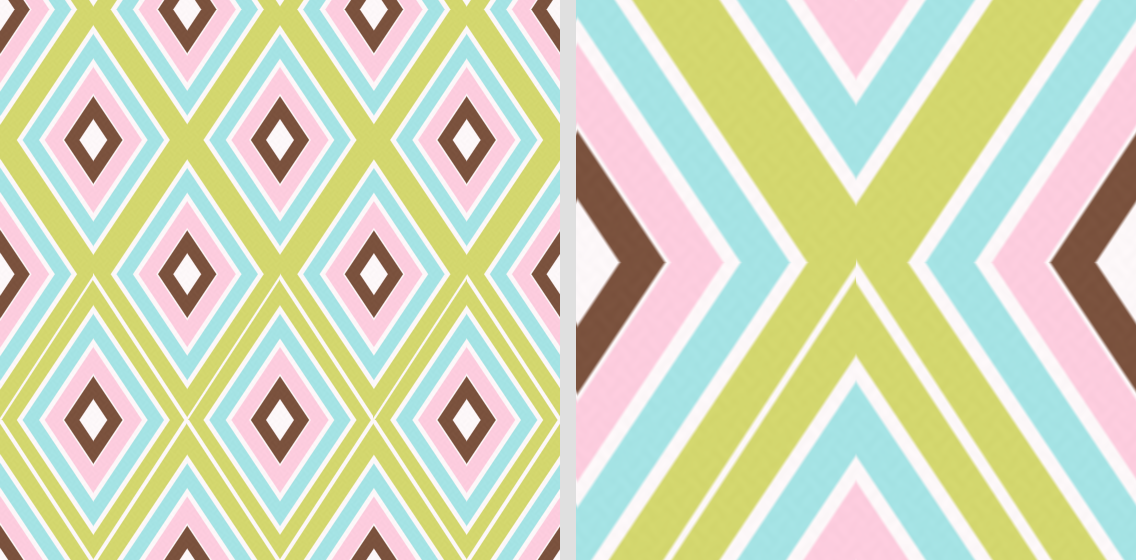
Left, the full canvas; right, a detail of the centre.
A three.js fragment shader for this pattern:

```glsl
varying vec2 vUv;

const float COLUMNS = 3.0;
const float SOFTNESS = 0.0016;

// Signed offset from the nearest diamond centre, wrapping on both axes
vec2 wrappedOffset(vec2 p, vec2 centre) {
  vec2 cell = vec2(1.0 / COLUMNS, 1.0);
  return (fract((p - centre) / cell + 0.5) - 0.5) * cell;
}

// Diamond radius measured along x, for a given height to width ratio
float diamondRadius(vec2 offset, float aspect) {
  return abs(offset.x) + abs(offset.y) / aspect;
}

float inside(float radius, float limit) {
  return 1.0 - smoothstep(-SOFTNESS, SOFTNESS, radius - limit);
}

vec3 band(vec3 base, vec3 colour, float radius, float limit) {
  return mix(base, colour, inside(radius, limit));
}

// Fine mottling from layered sines
float mottling(vec2 p) {
  float n = sin(p.x * 613.0 + 2.0 * sin(p.y * 397.0));
  n += sin(p.y * 571.0 + 2.0 * sin(p.x * 449.0));
  return 0.5 * n;
}

void main() {
  vec3 white = vec3(0.99, 0.97, 0.975);
  vec3 pink = vec3(0.99, 0.80, 0.87);
  vec3 aqua = vec3(0.645, 0.89, 0.895);
  vec3 lime = vec3(0.828, 0.842, 0.43);
  vec3 brown = vec3(0.48, 0.32, 0.24);

  // Nearest diamond among two straight rows and two staggered rows
  float radius = 1.0;
  for (int i = 0; i < 2; i++) {
    float row = float(i);
    vec2 straight = vec2(0.5, 0.25 + 0.5 * row);
    vec2 staggered = vec2(0.001, 0.5104 + 0.4727 * row);
    radius = min(radius, diamondRadius(wrappedOffset(vUv, straight), 1.5));
    radius = min(radius, diamondRadius(wrappedOffset(vUv, staggered), 1.5));
  }

  // Hairline around the lower straight row, thinner on its upper left side
  vec2 offset = wrappedOffset(vUv, vec2(0.5, 0.25));
  float outline = abs(diamondRadius(offset, 1.53) - 0.5 / COLUMNS);
  bool upperLeft = offset.x < 0.0 && offset.y > 0.0;
  float halfWidth = upperLeft ? 0.0024 : 0.0043;
  vec3 colour = band(lime, white, outline, halfWidth);

  // Nested bands, from the outside in
  colour = band(colour, white, radius, 0.1367);
  colour = band(colour, aqua, radius, 0.1263);
  colour = band(colour, white, radius, 0.0970);
  colour = band(colour, pink, radius, 0.0868);
  colour = band(colour, white, radius, 0.0552);
  colour = band(colour, brown, radius, 0.0521);
  colour = band(colour, white, radius, 0.0250);

  colour += 0.006 * mottling(vUv);
  gl_FragColor = vec4(colour, 1.0);
}
```
